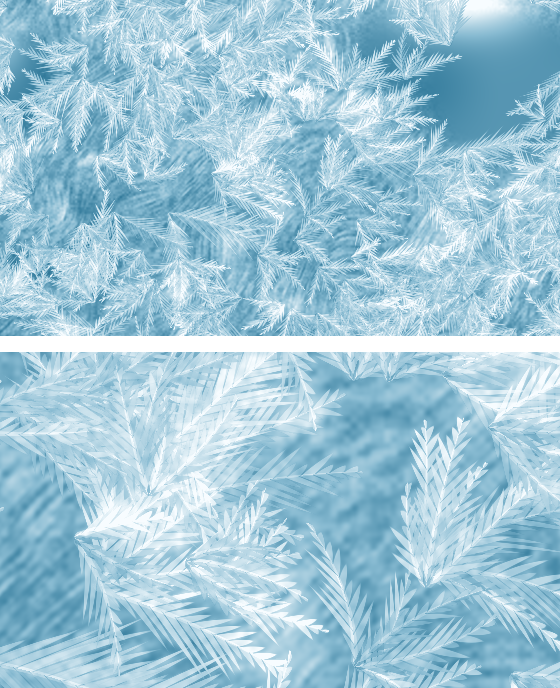
Top, the full canvas; bottom, a detail of the centre.
This texture is drawn by a Shadertoy shader. Its source:

```glsl
// Feathery frost crystals spreading over a cold, blurred blue window pane.

const vec3 DEEP_BLUE = vec3(0.09, 0.40, 0.54);
const vec3 ICE_BLUE = vec3(0.53, 0.73, 0.82);
const vec3 FROST_WHITE = vec3(0.97, 0.99, 1.0);

const int LAYERS = 5;
const int PLUMES = 4;            // feathers in one fan
const float LARGEST_CELL = 0.40; // spacing of fans in the first layer
const float LAYER_SHRINK = 0.80;
const float FAN_SPREAD = 0.50;   // radians between feathers
const float PLUME_WIDTH = 0.30;  // barb reach relative to length
const float BARB_SWEEP = 1.5;    // forward slant of the barbs
const float BARB_GAP = 0.0135;
const float GRAIN = 0.16;

float hash(vec2 p) {
    return fract(sin(dot(p, vec2(127.1, 311.7))) * 43758.5453);
}

float noise(vec2 p) {
    vec2 i = floor(p), f = fract(p);
    f = f * f * (3.0 - 2.0 * f);
    return mix(mix(hash(i), hash(i + vec2(1, 0)), f.x),
               mix(hash(i + vec2(0, 1)), hash(i + vec2(1, 1)), f.x), f.y);
}

vec2 turn(vec2 p, float a) {
    return vec2(cos(a) * p.x + sin(a) * p.y, cos(a) * p.y - sin(a) * p.x);
}

float blob(vec2 p, vec2 center, vec2 radius) {
    vec2 d = (p - center) / radius;
    return exp(-dot(d, d));
}

// How much of the pane is iced over: 0 clear, 1 covered
float frostCover(vec2 p) {
    float clear = 1.25 * blob(p, vec2(1.50, 0.76), vec2(0.27, 0.26))
                + 0.9 * blob(p, vec2(0.03, 0.77), vec2(0.17, 0.18))
                + 0.6 * blob(p, vec2(0.30, 0.27), vec2(0.10, 0.17))
                + 0.5 * blob(p, vec2(0.08, 0.20), vec2(0.16, 0.07))
                + 0.5 * blob(p, vec2(1.12, 0.88), vec2(0.10, 0.14));
    return clamp(1.08 - clear + 0.35 * (noise(p * 5.0) - 0.5), 0.0, 1.0);
}

// One bent feather growing along +x; returns opacity and tone
vec2 feather(vec2 p, float len, float bend, float seed, float pixel) {
    p.y -= bend * p.x * p.x / len;
    float d = abs(p.y), side = p.y < 0.0 ? -1.0 : 1.0;
    float root = p.x - d * BARB_SWEEP;
    float t = root / len;
    if (t <= 0.0 || t >= 1.0 || d > len * PLUME_WIDTH) return vec2(0.0);

    float gap = max(BARB_GAP, len * 0.045);
    float k = root / gap + 0.4 * side;
    float r = hash(vec2(floor(k), seed + side * 7.0));
    float reach = len * PLUME_WIDTH * pow(1.0 - t, 0.7)
                * smoothstep(0.0, 0.2, t) * (0.35 + 0.65 * r);
    float q = d / max(reach, 0.0001);
    float aa = min(0.4, pixel / gap);
    float thickness = 0.46 * (1.0 - q * q);
    float barb = 1.0 - smoothstep(thickness - aa, thickness + aa, abs(fract(k) - 0.5));
    barb *= 1.0 - smoothstep(0.8, 1.1, q);
    float spineWidth = 0.003 * (1.0 - t) + pixel * 0.3;
    float spine = 1.0 - smoothstep(spineWidth - pixel * 0.5, spineWidth + pixel * 0.5, d);
    float web = 0.35 * (1.0 - smoothstep(0.2, 0.85, q));
    float tone = 0.34 + 0.27 * barb + 0.18 * (r - 0.5) + 0.06 * side
               + 0.15 * spine + 0.12 * t;
    return vec2(max(max(barb * 0.88, web), spine * 0.8), tone);
}

// Blurred view behind the glass
float backdrop(vec2 p) {
    float v = 0.03 + 0.27 * noise(p * 4.0 + 3.0);
    v += 0.95 * blob(p, vec2(1.40, 1.03), vec2(0.20, 0.12));
    v += 0.40 * blob(p, vec2(1.56, 0.36), vec2(0.18, 0.10));
    return v + 0.45 * blob(p, vec2(0.0, 0.90), vec2(0.09, 0.12));
}

void mainImage(out vec4 fragColor, in vec2 fragCoord) {
    vec2 p = fragCoord / iResolution.y;
    float pixel = 1.0 / iResolution.y;

    // Thin streaky rime under the feathers
    vec2 warped = p + 0.10 * vec2(noise(p * 6.0), noise(p * 6.0 + 40.0));
    float streak = noise(turn(warped, 0.7) * vec2(24.0, 125.0));
    streak = mix(streak, noise(turn(warped, -0.6) * vec2(115.0, 28.0)), noise(p * 7.0));
    float rime = 0.24 + 0.46 * streak + 0.18 * (noise(p * 11.0) - 0.5);
    float cover = frostCover(p);
    float tone = mix(backdrop(p), rime, 0.85 * smoothstep(0.45, 0.95, cover));

    // Fans of feathers, from large to small
    float cell = LARGEST_CELL;
    for (int layer = 0; layer < LAYERS; layer++) {
        vec2 home = floor(p / cell);
        for (int n = 0; n < 9; n++) {
            vec2 id = home + vec2(n % 3 - 1, n / 3 - 1);
            vec2 key = id + float(layer) * 37.0;
            vec2 base = (id + vec2(hash(key), hash(key + 11.3))) * cell;
            if (hash(key + 5.7) > 0.08 + frostCover(base)) continue;
            float angle = 9.0 * noise(base * 1.8) + 2.2 * hash(key + 2.9);
            for (int i = 0; i < PLUMES; i++) {
                float seed = hash(key + float(i) * 3.1 + 0.5);
                float a = angle + FAN_SPREAD * (float(i) - 1.5 + seed);
                float len = cell * (0.5 + 0.4 * fract(seed * 17.0));
                float bend = 0.9 * (fract(seed * 31.0) - 0.5);
                vec2 f = feather(turn(p - base, a), len, bend, seed * 90.0, pixel);
                tone = mix(tone, f.y + 0.26 * (fract(seed * 53.0) - 0.35), f.x);
            }
        }
        cell *= LAYER_SHRINK;
    }

    // Crystal grain and bright packed patches on the ice only
    float ice = smoothstep(0.25, 0.8, cover);
    float grain = noise(p * 150.0) + 0.6 * noise(p * 75.0) - 0.8;
    float packed = smoothstep(0.62, 0.9, noise(warped * vec2(9.0, 13.0) + 8.0));
    tone += ice * (GRAIN * grain + packed * (0.10 + 0.18 * streak));
    tone += 0.05 * ice * smoothstep(0.5, 1.0, p.y);

    tone = clamp(tone, 0.0, 1.0);
    vec3 color = mix(DEEP_BLUE, ICE_BLUE, min(tone * 2.0, 1.0));
    color = mix(color, FROST_WHITE, max(tone * 2.0 - 1.0, 0.0));
    fragColor = vec4(color, 1.0);
}
```
